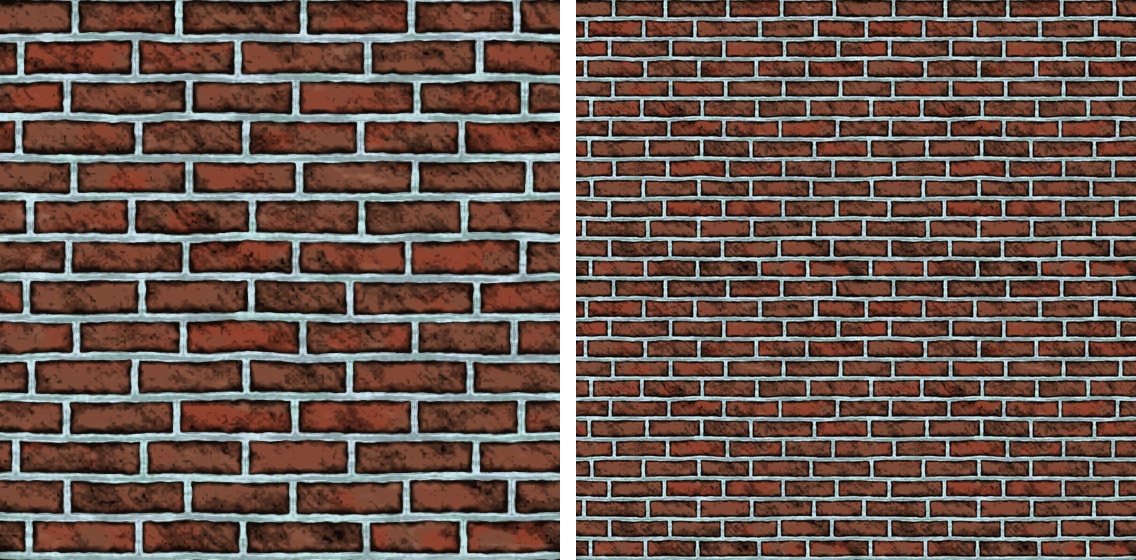
Left: one tile. Right: repeated 2 by 2.
Write a Shadertoy shader that draws this texture.

```glsl
// Seamless weathered red-brown brick wall with pale blue-grey mortar, 14 courses of 5 bricks.

const float ROWS = 14.0;
const float COLS = 5.0;
const float EVEN_OFFSET = 0.20;     // first joint of even courses, in brick lengths
const float ODD_OFFSET = 0.65;      // first joint of odd courses
const float JOINT_JITTER = 0.17;    // spread of the vertical joints, in brick lengths
const float JOINT_WIDTH = 0.0140;   // vertical joint, in canvas units
const float BRICK_FILL = 0.78;      // brick height as a share of its course
const float BRICK_CENTRE = 0.565;   // height of the brick centre in its course
const float CORNER = 0.003;
const float WOBBLE = 0.006;         // slow bending of the courses
const float ROUGHNESS = 0.0045;     // ragged brick edges
const float SHADE_WIDTH = 0.0125;   // dark rim inside each brick

const vec3 SHADOW = vec3(0.07, 0.04, 0.03);
const vec3 CLAY = vec3(0.30, 0.18, 0.13);
const vec3 LIT_CLAY = vec3(0.49, 0.295, 0.22);
const vec3 DUST = vec3(0.64, 0.45, 0.36);
const vec3 RED_TINT = vec3(1.16, 0.86, 0.80);
const vec3 GRIME = vec3(0.30, 0.32, 0.30);
const vec3 MORTAR = vec3(0.56, 0.64, 0.64);
const vec3 PALE_MORTAR = vec3(0.78, 0.86, 0.87);

float hash(vec2 p) {
    return fract(sin(dot(p, vec2(127.1, 311.7))) * 43758.5453);
}

// Value noise that wraps after a whole number of cells.
float noise(vec2 uv, vec2 cells) {
    vec2 p = uv * cells;
    vec2 f = fract(p);
    vec2 a = mod(floor(p), cells);
    vec2 b = mod(a + 1.0, cells);
    f = f * f * (3.0 - 2.0 * f);
    return mix(mix(hash(a), hash(vec2(b.x, a.y)), f.x),
               mix(hash(vec2(a.x, b.y)), hash(b), f.x), f.y);
}

float fbm(vec2 uv, vec2 cells) {
    float sum = 0.0, weight = 0.5;
    for (int i = 0; i < 4; i++) {
        sum += weight * noise(uv, cells);
        cells *= 2.0;
        weight *= 0.5;
    }
    return sum / 0.9375;
}

// Position of a vertical joint, in brick lengths.
float jointX(float column, float row) {
    float offset = mod(row, 2.0) < 0.5 ? EVEN_OFFSET : ODD_OFFSET;
    float jitter = hash(vec2(mod(column, COLS) + 3.0, row + 17.0)) - 0.5;
    return column + offset + JOINT_JITTER * jitter;
}

float roundedBox(vec2 p, vec2 halfSize, float radius) {
    vec2 q = abs(p) - halfSize + radius;
    return length(max(q, 0.0)) + min(max(q.x, q.y), 0.0) - radius;
}

vec3 brickColor(vec2 uv, vec2 id, float depth, float bottomDepth) {
    // Dark rim, broader along the lower edge
    float ragged = (noise(uv, vec2(64.0, 90.0)) - 0.5) * 0.007;
    float rim = smoothstep(-0.002, SHADE_WIDTH, depth + ragged);
    rim *= mix(0.6, 1.0, smoothstep(0.0, 0.019, bottomDepth + ragged));

    // Mottled clay with slanted scratches and fine pits
    vec2 bend = vec2(fbm(uv, vec2(14.0, 20.0)), fbm(uv + 0.37, vec2(14.0, 20.0))) - 0.5;
    float mottle = fbm(uv + 0.04 * bend, vec2(22.0, 40.0));
    float scratch = fbm(uv + vec2(0.0, uv.x) + 0.05 * bend, vec2(24.0, 90.0));
    float grain = noise(uv, vec2(210.0));
    float tone = 0.62 + 1.0 * (mottle - 0.5) + 0.55 * (scratch - 0.5) + 0.30 * (grain - 0.5);
    tone += 0.16 * (hash(id + 5.3) - 0.5);
    tone -= 0.25 * smoothstep(0.70, 0.95, noise(uv + 0.21, vec2(150.0)));
    tone *= rim;

    vec3 color = mix(SHADOW, CLAY, smoothstep(0.02, 0.42, tone));
    color = mix(color, LIT_CLAY, smoothstep(0.38, 0.72, tone));

    // Red firing and dusty wear differ from brick to brick
    float red = hash(id + 11.7) * smoothstep(0.35, 0.7, noise(uv, vec2(18.0, 28.0)));
    color *= mix(vec3(1.0), RED_TINT, red);
    float wear = smoothstep(0.58, 0.85, fbm(uv + 0.6, vec2(30.0, 56.0))) * hash(id + 23.1);
    return mix(color, DUST, 0.7 * wear * rim);
}

vec3 mortarColor(vec2 uv, float gap) {
    float streak = fbm(uv, vec2(20.0, 110.0));
    float ridge = exp(-pow((gap - 0.0045) / 0.002, 2.0));
    float pale = smoothstep(0.38, 0.78, streak + 0.28 * ridge - 0.03);
    vec3 color = mix(MORTAR, PALE_MORTAR, pale);
    color *= 0.92 + 0.16 * noise(uv, vec2(180.0));
    color *= mix(vec3(0.94, 1.02, 1.0), vec3(1.0, 0.99, 1.04), noise(uv, vec2(16.0, 30.0)));
    float dirt = (noise(uv + 0.43, vec2(70.0)) - 0.5) * 0.003;
    return mix(GRIME, color, smoothstep(-0.001, 0.0026, gap + dirt));
}

void mainImage(out vec4 fragColor, in vec2 fragCoord) {
    vec2 uv = fragCoord / iResolution.xy;
    float bend = (noise(uv, vec2(9.0, 14.0)) - 0.5) * WOBBLE;
    vec2 p = vec2(uv.x * COLS, (uv.y + bend) * ROWS);

    // Find the brick between its two jittered joints
    float row = mod(floor(p.y), ROWS);
    float column = floor(p.x);
    if (p.x < jointX(column, row)) column -= 1.0;
    if (p.x > jointX(column + 1.0, row)) column += 1.0;
    float left = jointX(column, row), right = jointX(column + 1.0, row);
    vec2 id = vec2(mod(column, COLS), row);

    vec2 local = vec2((p.x - 0.5 * (left + right)) / COLS, (fract(p.y) - BRICK_CENTRE) / ROWS);
    vec2 halfSize = 0.5 * vec2((right - left) / COLS - JOINT_WIDTH, BRICK_FILL / ROWS);
    float dist = roundedBox(local, halfSize, CORNER);
    dist += (fbm(uv, vec2(60.0)) - 0.5) * ROUGHNESS;

    float edge = max(0.8 / iResolution.y, 0.0009);
    vec3 brick = brickColor(uv, id, -dist, local.y + halfSize.y);
    vec3 color = mix(mortarColor(uv, dist), brick, smoothstep(edge, -edge, dist));
    fragColor = vec4(color, 1.0);
}
```
